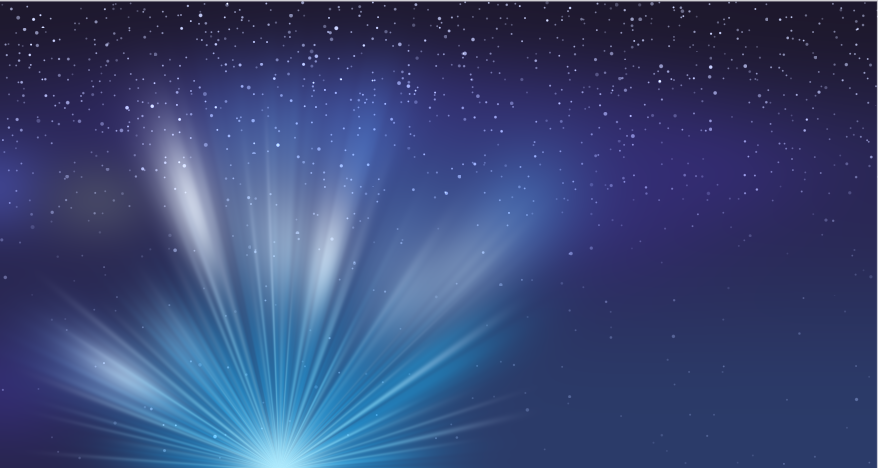
Write a WebGL 1 fragment shader that draws this background.

```glsl
precision highp float;
// Night sky with stars, indigo clouds and a fan of blue-white light rays rising from the lower edge.
uniform vec2 u_resolution;

const vec2 SOURCE = vec2(0.597, -0.005);
const vec3 INDIGO = vec3(0.205, 0.175, 0.46);
const vec3 BLUE = vec3(0.25, 0.39, 0.67);
const vec3 STEEL = vec3(0.50, 0.60, 0.75);
const vec3 CYAN = vec3(0.13, 0.59, 0.84);
const vec3 PALE = vec3(0.90, 0.93, 0.98);

float hash(vec2 p) {
  vec3 q = fract(p.xyx * vec3(0.1031, 0.1030, 0.0973));
  q += dot(q, q.yzx + 33.33);
  return fract((q.x + q.y) * q.z);
}

float noise(float x, float seed) {
  float i = floor(x);
  float f = fract(x);
  f = f * f * (3.0 - 2.0 * f);
  return mix(hash(vec2(i, seed)), hash(vec2(i + 1.0, seed)), f);
}

// Soft elliptical spot, used both in the plane and in (angle, radius) space
float spot(vec2 p, vec2 center, vec2 size) {
  vec2 d = (p - center) / size;
  return exp(-dot(d, d));
}

vec3 nightSky(vec2 p) {
  vec3 low = mix(vec3(0.15, 0.14, 0.29), vec3(0.17, 0.23, 0.41), smoothstep(0.1, 1.2, p.x));
  vec3 col = mix(low, vec3(0.16, 0.15, 0.32), smoothstep(0.1, 0.62, p.y));
  col = mix(col, vec3(0.115, 0.095, 0.175), smoothstep(0.62, 0.97, p.y));
  col = mix(col, INDIGO, 0.85 * spot(p, vec2(0.72, 0.74), vec2(0.62, 0.15)));
  col = mix(col, INDIGO, 0.85 * spot(p, vec2(1.27, 0.57), vec2(0.25, 0.18)));
  col = mix(col, INDIGO, 0.75 * spot(p, vec2(1.48, 0.63), vec2(0.28, 0.13)));
  col = mix(col, INDIGO, 0.80 * spot(p, vec2(0.0, 0.17), vec2(0.18, 0.13)));
  col = mix(col, vec3(0.25, 0.27, 0.58), 0.9 * spot(p, vec2(-0.01, 0.60), vec2(0.12, 0.10)));
  col = mix(col, vec3(0.30, 0.31, 0.41), 0.75 * spot(p, vec2(0.21, 0.57), vec2(0.12, 0.09)));
  return col;
}

float stars(vec2 p, float cells, float density, float px) {
  vec2 id = floor(p * cells);
  float h = hash(id + cells);
  vec2 offset = 0.2 + 0.6 * vec2(hash(id + 17.3), hash(id + 41.7));
  float d = length(fract(p * cells) - offset) / cells;
  float size = mix(0.0012, 0.0036, pow(hash(id + 73.1), 5.0));
  float light = mix(0.35, 1.0, hash(id + 91.9));
  return step(h, density) * light * (1.0 - smoothstep(size - px * 0.5, size + px, d));
}

// Fine light lines fanned by angle, each with its own width and reach
float thinRays(float a, float r) {
  float sum = 0.0;
  for (int i = 0; i < 44; i++) {
    float k = float(i);
    float center = mix(-1.52, 1.52, (k + hash(vec2(k, 3.0))) / 44.0);
    float width = 0.005 + 0.014 * hash(vec2(k, 7.0)) + 0.001 / (r + 0.02);
    float reach = mix(0.36, 0.88, hash(vec2(k, 11.0))) * (1.0 - 0.2 * abs(center));
    float fade = 1.0 - smoothstep(0.35 * reach, reach, r);
    float d = (a - center) / width;
    sum += exp(-d * d) * fade * mix(0.25, 0.75, hash(vec2(k, 19.0)));
  }
  return min(sum, 1.0);
}

// Broad petals of light, described as (angle from vertical, radius)
vec3 petals(vec3 col, vec2 q, float streak) {
  float s = mix(0.68, 1.08, streak);
  col = mix(col, BLUE, 0.80 * s * spot(q, vec2(-0.02, 0.70), vec2(0.24, 0.15)));
  col = mix(col, BLUE * 1.15, 0.75 * s * spot(q, vec2(0.25, 0.69), vec2(0.12, 0.16)));
  col = mix(col, BLUE, 0.65 * spot(q, vec2(0.48, 0.58), vec2(0.20, 0.22)));
  col = mix(col, BLUE, 0.90 * spot(q, vec2(0.74, 0.73), vec2(0.16, 0.18)));
  col = mix(col, CYAN * 0.9, 0.80 * s * spot(q, vec2(0.96, 0.38), vec2(0.16, 0.20)));
  col = mix(col, BLUE, 0.75 * s * spot(q, vec2(-1.06, 0.42), vec2(0.19, 0.17)));
  col = mix(col, STEEL, 0.85 * s * spot(q, vec2(-0.06, 0.51), vec2(0.20, 0.19)));
  col = mix(col, STEEL, 0.80 * s * spot(q, vec2(0.61, 0.47), vec2(0.21, 0.15)));
  col = mix(col, STEEL, 0.75 * s * spot(q, vec2(0.75, 0.58), vec2(0.11, 0.14)));
  col = mix(col, STEEL, 0.80 * s * spot(q, vec2(-0.67, 0.31), vec2(0.16, 0.12)));
  col = mix(col, PALE, 0.75 * s * spot(q, vec2(-1.02, 0.36), vec2(0.11, 0.13)));
  col = mix(col, PALE, 0.92 * s * spot(q, vec2(-0.32, 0.59), vec2(0.085, 0.17)));
  col = mix(col, PALE, 0.95 * s * spot(q, vec2(0.21, 0.45), vec2(0.085, 0.15)));
  col = mix(col, PALE, 0.45 * s * spot(q, vec2(0.02, 0.46), vec2(0.12, 0.12)));
  return col;
}

void main() {
  vec2 p = gl_FragCoord.xy / u_resolution.y;
  float aspect = u_resolution.x / u_resolution.y;
  float px = 1.0 / u_resolution.y;
  vec2 d = p - SOURCE;
  float r = length(d);
  float a = atan(d.x, d.y);
  float streak = 0.55 * noise(a * 19.0, 2.0) + 0.45 * noise(a * 47.0, 5.0);

  // Sky and light fan
  vec3 col = petals(nightSky(p), vec2(a, r), streak);
  float fan = exp(-pow(r / mix(0.39, 0.31, abs(a) / 1.6), 3.0));
  col = mix(col, CYAN, fan * mix(0.50, 1.0, streak));
  vec3 rayColor = mix(vec3(0.48, 0.82, 0.95), vec3(0.72, 0.80, 0.92), smoothstep(0.2, 0.5, r));
  col = mix(col, rayColor, 0.62 * thinRays(a, r));
  col = mix(col, vec3(0.70, 0.93, 1.0), 0.95 * exp(-r * r / 0.009));

  // Stars gather toward the top
  float height = smoothstep(0.35, 1.0, p.y);
  float starLight = stars(p, 38.0, mix(0.04, 0.32, height), px);
  starLight += 0.7 * stars(p + 5.0, 67.0, mix(0.02, 0.25, height), px);
  col += vec3(0.80, 0.86, 0.95) * starLight * mix(0.3, 0.95, height);

  // White margin at the right and a hairline along the top
  float margin = smoothstep(-px, px, p.x - 0.979 * aspect);
  float hairline = smoothstep(-px, px, p.y - 0.997);
  col = mix(col, vec3(1.0), max(margin, 0.8 * hairline));
  gl_FragColor = vec4(clamp(col, 0.0, 1.0), 1.0);
}
```
